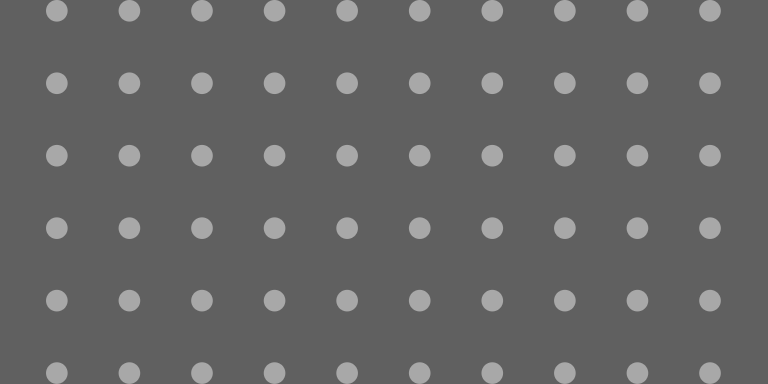
A Shadertoy shader for this pattern:

```glsl
// Flat grey field with a regular square grid of lighter round dots.
// Space is folded into cells, each holding one disc drawn from its
// signed distance. All lengths are fractions of the canvas height.

const vec3 FIELD_COLOR = vec3(0.378);
const vec3 DOT_COLOR = vec3(0.660);
const vec2 DOT_PITCH = vec2(0.1890, 0.1887);
const vec2 FIRST_DOT = vec2(0.1480, 0.0284);
const float DOT_RADIUS = 0.0281;

// Offset from the nearest grid point.
vec2 repeatCell(vec2 p, vec2 pitch) {
    return (fract(p / pitch + 0.5) - 0.5) * pitch;
}

float circleDistance(vec2 p, float radius) {
    return length(p) - radius;
}

// Coverage of a shape, softened over one pixel at its edge.
float coverage(float dist, float pixelSize) {
    return clamp(0.5 - dist / pixelSize, 0.0, 1.0);
}

void mainImage(out vec4 fragColor, in vec2 fragCoord) {
    float pixelSize = 1.0 / iResolution.y;
    vec2 position = fragCoord * pixelSize;

    // Dot grid
    vec2 cell = repeatCell(position - FIRST_DOT, DOT_PITCH);
    float dotMask = coverage(circleDistance(cell, DOT_RADIUS), pixelSize);

    fragColor = vec4(mix(FIELD_COLOR, DOT_COLOR, dotMask), 1.0);
}
```
